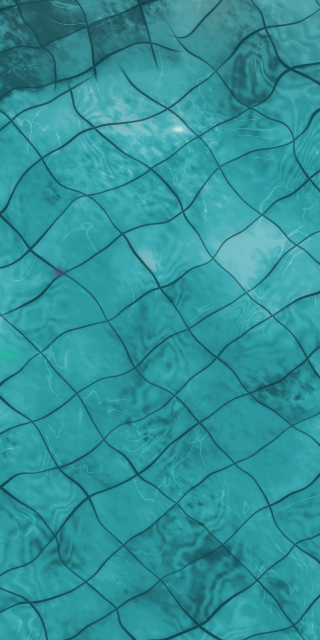
Give the GLSL for this texture, as a Shadertoy shader.

```glsl
// Square pool tiles seen through rippling turquoise water, with a shaded wall at the top left.

float hash(vec2 p) {
    p = fract(p * vec2(0.1031, 0.1137));
    p += dot(p, p.yx + 33.33);
    return fract((p.x + p.y) * p.x * 37.7);
}

float noise(vec2 p) {
    vec2 i = floor(p), f = fract(p);
    f = f * f * (3.0 - 2.0 * f);
    return mix(mix(hash(i), hash(i + vec2(1, 0)), f.x),
               mix(hash(i + vec2(0, 1)), hash(i + vec2(1, 1)), f.x), f.y);
}

float fbm(vec2 p) {
    float sum = 0.0, gain = 0.53;
    for (int i = 0; i < 4; i++) {
        sum += gain * noise(p);
        p = mat2(1.6, 1.2, -1.2, 1.6) * p + 17.3;
        gain *= 0.5;
    }
    return sum;
}

// Distance to the nearest integer line of g, in canvas widths
float lineDistance(float g) {
    float slope = max(length(vec2(dFdx(g), dFdy(g))) * iResolution.x, 0.8);
    return abs(fract(g + 0.5) - 0.5) / slope;
}

float gridDistance(vec2 g) {
    return min(lineDistance(g.x), lineDistance(g.y));
}

// Soft elliptical spot
float glow(vec2 p, vec2 center, vec2 size) {
    vec2 d = (p - center) / size;
    return exp(-dot(d, d));
}

vec3 waterColor(float t) {
    vec3 c = mix(vec3(0.10, 0.36, 0.39), vec3(0.17, 0.60, 0.63), smoothstep(0.0, 0.45, t));
    c = mix(c, vec3(0.24, 0.67, 0.70), smoothstep(0.42, 0.68, t));
    return mix(c, vec3(0.46, 0.75, 0.78), smoothstep(0.65, 1.05, t));
}

void mainImage(out vec4 fragColor, in vec2 fragCoord) {
    vec2 p = fragCoord / iResolution.x;
    p.y *= 2.0 * iResolution.x / iResolution.y;
    float pixel = 1.0 / iResolution.x;

    // Refraction bends the floor in broad waves and smaller kinks
    vec2 bend = vec2(noise(p * 5.5 + 3.1), noise(p * 5.5 + 41.7)) - 0.5;
    vec2 kink = vec2(noise(p * 15.0 + 8.4), noise(p * 15.0 + 63.2)) - 0.5;
    vec2 q = p + 0.09 * bend + 0.018 * kink;

    // Slanted floor grid and steeper wall grid
    vec2 d = q - vec2(0.568, 0.43);
    vec2 floorGrid = vec2(3.72 * d.x + 3.39 * d.y, -3.47 * d.x + 5.37 * d.y);
    vec2 wallGrid = vec2((q.x - 0.1 + 0.3 * (q.y - 1.9)) / 0.18,
                         (q.y - 1.805 - 0.4 * q.x) / 0.15);
    float wall = smoothstep(-0.02, 0.03, q.y - 1.635 - 0.33 * q.x)
               * (1.0 - smoothstep(0.53, 0.58, q.x));
    float floorDist = gridDistance(floorGrid);
    float wallDist = gridDistance(wallGrid);

    // Tile tint, clouding and broad light
    float tint = mix(hash(floor(floorGrid) + 50.0), hash(floor(wallGrid) + 90.0), wall) - 0.5;
    float cloud = fbm(q * 7.0 + 5.0);
    float tone = 0.5 + 0.22 * tint + 0.55 * (cloud - 0.5) + 0.3 * (noise(p * 2.5 + 9.0) - 0.5);
    tone += 0.33 * glow(p, vec2(0.34, 1.62), vec2(0.26, 0.06));
    tone += 0.20 * glow(p, vec2(0.75, 1.24), vec2(0.16, 0.10));
    tone += 0.12 * glow(p, vec2(0.42, 1.33), vec2(0.06, 0.20));
    tone -= 0.16 * glow(p, vec2(0.85, 1.75), vec2(0.22, 0.12));
    tone -= 0.36 * wall;

    // Ripple contours, light filaments and fine sparkle
    float patchy = smoothstep(0.38, 0.7, noise(p * 6.0 + 27.0));
    float swirl = fbm(q * vec2(5.0, 4.0) + 12.0);
    tone += 0.10 * patchy * sin(75.0 * swirl);
    float ridge = abs(fbm(q * 9.0 + 2.0 * bend) - 0.5);
    tone += 0.28 * smoothstep(0.025, 0.0, ridge) * smoothstep(0.4, 0.75, noise(p * 11.0));
    float grain = fbm(mat2(0.8, 0.6, -0.6, 0.8) * p * vec2(45.0, 70.0));
    tone += (0.25 + 0.5 * smoothstep(0.5, 0.75, noise(p * 5.0 + 71.0))) * (grain - 0.5);

    vec3 color = waterColor(tone);

    // Greyer veil along the far edge
    float veil = smoothstep(1.5, 2.0, p.y);
    color = mix(color, vec3(dot(color, vec3(0.3, 0.5, 0.2))), 0.22 * veil);
    color = mix(color, vec3(0.36, 0.58, 0.57), 0.6 * glow(p, vec2(0.66, 1.98), vec2(0.10, 0.08)));

    // Dark joints with uneven width, strength and a soft shadow
    float wear = noise(p * 9.0 + 33.0);
    float halfWidth = 0.0014 + 0.0024 * wear * wear;
    float joints = mix(smoothstep(halfWidth + pixel, halfWidth - 0.5 * pixel, floorDist),
                       smoothstep(halfWidth + pixel, halfWidth - 0.5 * pixel, wallDist), wall);
    float shadow = exp(-mix(floorDist, wallDist, wall) / 0.009);
    color *= 1.0 - 0.2 * shadow * wear;
    color = mix(color, vec3(0.06, 0.27, 0.32), joints * (0.6 + 0.35 * wear));

    // Bright glints
    color = mix(color, vec3(0.85, 0.93, 0.93), 0.9 * glow(q, vec2(0.53, 1.60), vec2(0.025, 0.014)));
    color = mix(color, vec3(0.10, 0.75, 0.58), 0.6 * glow(p, vec2(0.02, 0.89), vec2(0.04, 0.018)));
    color = mix(color, vec3(0.28, 0.25, 0.42), 0.7 * glow(p, vec2(0.185, 1.15), vec2(0.018, 0.014)));

    fragColor = vec4(clamp(color, 0.0, 1.0), 1.0);
}
```
